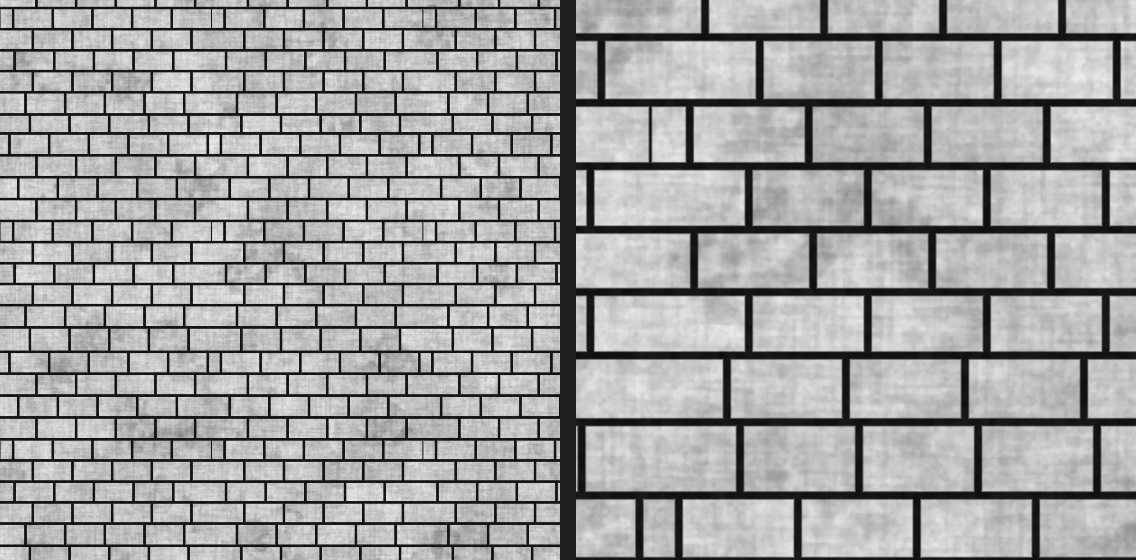
Left: the whole. Right: its middle third, enlarged.
This texture is drawn by a WebGL 2 fragment shader. Its source:

```glsl
#version 300 es
precision highp float;
// Weathered pale stone bricks in uneven courses, parted by thin black joints.

uniform vec2 u_resolution;
out vec4 outColor;

// Lengths are in units of 1/768 of the canvas.
const float UNITS = 768.0;
const float BRICK_LENGTH = 54.4;
const float GROUP_LENGTH = 290.0;   // five bricks and a remainder
const float GROUP_HEIGHT = 299.5;   // ten courses
const float FIRST_GROUP_END = 183.0;
const float FIRST_GROUP_HEIGHT = 292.0;
const float JOINT_HALF = 1.8;
const float HAIRLINE_HALF = 0.7;
const float EDGE_SOFTNESS = 1.2;
const int COURSES = 10;
const float COURSE_TOP[11] = float[11](
    0.0, 30.0, 60.0, 90.0, 120.0, 149.0, 178.0, 206.5, 235.5, 266.0, 299.5);
const float COURSE_START[10] = float[10](
    13.0, 50.0, 25.0, 50.0, 18.0, 45.0, 20.0, 45.0, 35.0, 41.0);
const int SLIVER_COURSE = 0;        // remainder cut off by a full joint
const int HAIRLINE_COURSE = 4;      // remainder cut off by a hairline

const vec3 STONE = vec3(0.775);
const vec3 JOINT = vec3(0.075, 0.078, 0.075);
const float BRICK_TINT = 0.035;
const float STAIN_DEPTH = 0.13;

float hash(vec2 p) {
    vec3 q = fract(vec3(p.xyx) * vec3(0.1031, 0.1030, 0.0973));
    q += dot(q, q.yzx + 33.33);
    return fract((q.x + q.y) * q.z);
}

// Soft cellular noise: random tones blended around jittered points, near -0.5 to 0.5.
float cellNoise(vec2 p) {
    vec2 cell = floor(p);
    float tone = 0.0, total = 0.0;
    for (int j = -1; j <= 1; j++) {
        for (int i = -1; i <= 1; i++) {
            vec2 id = cell + vec2(i, j);
            vec2 point = id + vec2(hash(id + 17.3), hash(id + 71.9));
            vec2 d = p - point;
            float weight = exp(-5.0 * dot(d, d));
            tone += weight * hash(id + 5.7);
            total += weight;
        }
    }
    return tone / total - 0.5;
}

// Clouds, grain and a faint weave of horizontal and vertical scratches.
float stoneWear(vec2 p, float brickSeed) {
    vec2 shifted = p + 40.0 * brickSeed;
    float clouds = 0.07 * cellNoise(p / 75.0 + 9.0)
                 + 0.08 * cellNoise(shifted / 19.0 + 31.0);
    float grain = 0.08 * cellNoise(p / 5.0 + 100.0)
                + 0.07 * cellNoise(p / 2.1 + 300.0);
    float weave = 0.07 * cellNoise(p / vec2(24.0, 2.2) + 50.0)
                + 0.06 * cellNoise(p / vec2(2.4, 32.0) + 80.0);
    float patches = cellNoise(p / 48.0 + 210.0) + 0.45 * cellNoise(p / 9.0 + 150.0);
    float stain = smoothstep(0.16, 0.6, patches);
    return clouds + grain + weave - STAIN_DEPTH * stain;
}

void main() {
    vec2 uv = gl_FragCoord.xy / u_resolution;
    vec2 p = vec2(uv.x, 1.0 - uv.y) * UNITS;

    // Course: the first group is cropped above and has a shorter last course.
    bool firstGroup = p.y < FIRST_GROUP_END;
    float groupHeight = firstGroup ? FIRST_GROUP_HEIGHT : GROUP_HEIGHT;
    float fromGroup = p.y - FIRST_GROUP_END;
    float group = floor(fromGroup / groupHeight);
    float y = fromGroup - group * groupHeight;
    int course = 0;
    for (int i = 1; i < COURSES; i++) {
        if (y >= COURSE_TOP[i]) course = i;
    }
    float bottom = min(COURSE_TOP[course + 1], groupHeight);
    float verticalGap = min(y - COURSE_TOP[course], bottom - y);

    // Brick: the remainder joins the last brick except in two courses.
    float along = p.x - COURSE_START[course];
    float run = floor(along / GROUP_LENGTH);
    float x = along - run * GROUP_LENGTH;
    bool hairline = course == HAIRLINE_COURSE;
    float last = (hairline || course == SLIVER_COURSE) ? 5.0 : 4.0;
    float brick = min(floor(x / BRICK_LENGTH), last);
    float left = x - brick * BRICK_LENGTH;
    float right = (brick == last ? GROUP_LENGTH : (brick + 1.0) * BRICK_LENGTH) - x;
    float thinning = JOINT_HALF - HAIRLINE_HALF;
    if (hairline && brick == 5.0) left += thinning;
    if (hairline && brick == 4.0) right += thinning;

    // Stone tone varies from brick to brick.
    float seed = hash(vec2(brick + run * 6.0 + 20.0, float(course) + group * 10.0 + 40.0));
    float tone = stoneWear(p, seed) + BRICK_TINT * (seed - 0.5);
    vec3 stone = STONE + tone;

    // Joints with smooth edges.
    float softness = max(EDGE_SOFTNESS, UNITS / min(u_resolution.x, u_resolution.y));
    float edge = min(verticalGap, min(left, right)) - JOINT_HALF;
    float cover = smoothstep(-0.5 * softness, 0.5 * softness, edge);
    vec3 joint = JOINT + 0.04 * cellNoise(p / 4.0);
    outColor = vec4(mix(joint, stone, cover), 1.0);
}
```
